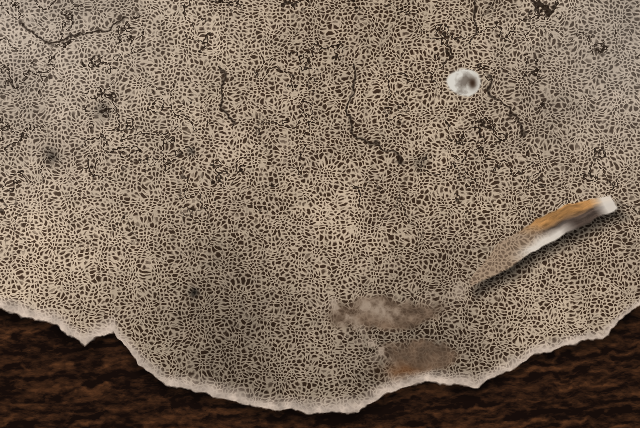
A Shadertoy shader for this texture:

```glsl
// A porous bracket fungus over dark wood, with cracks, scars and a curled flap.
// Pores are Voronoi cells; margin and cracks are polylines roughened by noise.
const vec2 PORE_DENSITY = vec2(102, 116);
const float RIM_WIDTH = .032, CRACK_WIDTH = .0026;
const vec3 WALL = vec3(.72, .645, .555), PORE = vec3(.23, .165, .12);
const vec3 RIM = vec3(.77, .7, .64);
const vec3 WOOD_DARK = vec3(.085, .05, .038), WOOD_LIGHT = vec3(.34, .21, .125);
const vec2 FLAP_ROOT = vec2(1.1, .335), FLAP_AXIS = vec2(.337, .193);

// Lower margin, left to right
const vec2 MARGIN[18] = vec2[18](
vec2(-.02,.28), vec2(.08,.254), vec2(.137,.236), vec2(.195,.19), vec2(.264,.228),
vec2(.283,.2), vec2(.322,.15), vec2(.39,.098), vec2(.488,.082), vec2(.645,.039),
vec2(.83,.034), vec2(.898,.082), vec2(.996,.105), vec2(1.113,.094), vec2(1.25,.17),
vec2(1.406,.21), vec2(1.445,.248), vec2(1.52,.3));
// Crack segments: start, end
const vec4 CRACKS[8] = vec4[8](
vec4(.836,.854,.809,.756), vec4(.809,.756,.836,.688), vec4(.836,.688,.938,.62),
vec4(.512,.844,.537,.707), vec4(1.113,.99,1.103,.893), vec4(1.133,.814,1.23,.688),
vec4(.04,.95,.127,.898), vec4(.127,.898,.293,.95));
// Pits and swellings: centre, radius, brightness change
const vec4 RELIEF[8] = vec4[8](
vec4(.121,.635,.018,-.5), vec4(.24,.745,.02,-.4), vec4(.45,.316,.011,-.6),
vec4(.447,.645,.01,-.5), vec4(.98,.62,.02,-.3), vec4(.55,.25,.2,-.18),
vec4(.08,.46,.16,.12), vec4(.93,.19,.18,-.12));

// Linear step; a > b reverses it
float ramp(float a, float b, float x) { return clamp((x - a) / (b - a), 0., 1.); }
vec2 hash(vec2 p) {
  vec3 h = fract(p.xyx * vec3(.1031, .103, .0973));
  h += dot(h, h.yzx + 33.33);
  return fract((h.xx + h.yz) * h.zy);
}
float noise(vec2 p) {
  vec2 i = floor(p), f = fract(p);
  f *= f * (3. - 2. * f);
  return mix(mix(hash(i).x, hash(i + vec2(1, 0)).x, f.x),
    mix(hash(i + vec2(0, 1)).x, hash(i + 1.).x, f.x), f.y);
}
float fbm(vec2 p) {
  float sum = 0., amp = .533;
  for (int i = 0; i < 4; i++) { sum += amp * noise(p); p = p * 2.03 + 17.7; amp *= .5; }
  return sum;
}
// x: gap between the two nearest seeds, y: random value of the cell
vec2 cells(vec2 p) {
  float near = 9., next = 9., id = 0.;
  for (int k = 0; k < 9; k++) {
    vec2 c = floor(p) + vec2(k % 3 - 1, k / 3 - 1), h = hash(c);
    float d = length(c + .1 + .8 * h - p);
    if (d < near) { next = near; near = d; id = h.y; } else next = min(next, d);
  }
  return vec2(next - near, id);
}
float segment(vec2 p, vec2 a, vec2 b) {
  vec2 d = b - a;
  return length(p - a - d * ramp(0., dot(d, d), dot(p - a, d)));
}
float blob(vec2 p, float x, float y, float rx, float ry) {
  vec2 q = (p - vec2(x, y)) / vec2(rx, ry);
  return exp(-dot(q, q));
}
float marginHeight(float x) {
  float y = 0.;
  for (int i = 0; i < 17; i++) {
    vec2 a = MARGIN[i], b = MARGIN[i + 1];
    if (x >= a.x) y = mix(a.y, b.y, (x - a.x) / (b.x - a.x));
  }
  return y;
}
// x: along the flap, y: across it (-1..1), z: coverage
vec3 flap(vec2 p, float soft) {
  vec2 dir = normalize(FLAP_AXIS), q = p - FLAP_ROOT;
  float t = dot(q, dir) / length(FLAP_AXIS);
  float s = dot(q, vec2(-dir.y, dir.x)) - .1 * t * (1. - t);
  float w = .029 * ramp(-.05, .25, t) * ramp(1.3, .75, t) + .001;
  return vec3(t, s / w, ramp(-soft, soft, min(w - abs(s), .38 * min(t, 1. - t))));
}

void mainImage(out vec4 fragColor, in vec2 fragCoord) {
  vec2 p = fragCoord / iResolution.y;
  float px = 1. / iResolution.y, broad = fbm(p * 4.), grain = fbm(p * 55.);
  vec2 wobble = vec2(fbm(p * 28.), fbm(p * 28. + 40.)) - .5;

  // Wood with slanted grain
  vec2 g = vec2(p.x * 9., (p.y - .12 * p.x) * 75.) + wobble * 2.;
  float streak = mix(fbm(g), fbm(p * vec2(60, 150)), .35);
  vec3 wood = mix(WOOD_DARK, WOOD_LIGHT, ramp(.4, .78, streak));

  // Pores, softer in the upper corners
  vec2 pore = cells(p * PORE_DENSITY + wobble * 3.);
  float blur = .12 + .3 * px * PORE_DENSITY.y;
  float size = .37 - .16 * pore.y + .12 * broad;
  float corner = max(blob(p, 0., 1., .45, .45), blob(p, 1.5, .9, .3, .3));
  float open = ramp(size - blur, size + blur, pore.x) * (1. - .3 * corner);

  // Broad light and local relief
  float light = (.74 + .35 * broad + .16 * grain) * mix(.88, 1.03, ramp(.05, .5, p.y));
  for (int i = 0; i < 8; i++) {
    vec4 b = RELIEF[i];
    light += b.w * blob(p + wobble * .012, b.x, b.y, b.z, b.z);
  }
  vec3 col = mix(WALL, PORE, open) * light;
  col = mix(col, dot(col, vec3(.333)) * vec3(1.05, .99, .94), .5 * corner);

  // Long cracks, then a broken net of fine ones
  float dist = 1.;
  for (int i = 0; i < 8; i++)
    dist = min(dist, segment(p + wobble * .04, CRACKS[i].xy, CRACKS[i].zw));
  float crack = ramp(CRACK_WIDTH + px, CRACK_WIDTH - px, dist);
  float net = ramp(.05, .015, cells(p * vec2(7, 10) + wobble * 1.3).x);
  net *= ramp(.48, .58, noise(p * 13. + 8.)) * ramp(.38, .55, p.y);
  col = mix(col, PORE * .55, max(crack, net) * .85);

  // Rubbed scar, pale streak and rust
  vec2 r = p + wobble * .045;
  float scar = max(blob(r, .9, .265, .16, .045), blob(r, .98, .17, .11, .04));
  col = mix(col, vec3(.4, .32, .255) * (.7 + .6 * grain), ramp(.38, .63, scar) * .85);
  float pale = max(blob(r, .88, .275, .1, .025), blob(r, 1.05, .31, .05, .025));
  pale = max(pale, ramp(.026, .004, segment(r, vec2(.78, .285), vec2(.91, .14))));
  col = mix(col, vec3(.66, .59, .52), pale * ramp(.35, .65, grain) * .8);
  col = mix(col, vec3(.43, .28, .17), .8 * blob(r, .94, .135, .045, .018));

  // White ring with a dark hole
  float disc = length((p - vec2(1.084, .809) + wobble * .014) / vec2(.039, .031));
  vec3 ring = mix(vec3(.5, .46, .42), vec3(.84, .82, .78), ramp(.35, .8, disc + grain - .5));
  ring = mix(ring, PORE, blob(p, 1.104, .806, .01, .013));
  col = mix(col, ring, ramp(1.1, .9, disc));

  // Ragged rim over the wood
  float height = p.y - marginHeight(p.x + wobble.x * .02) + wobble.y * .022;
  float rim = ramp(1.3, .35, height / RIM_WIDTH / mix(1., .55, ramp(1.1, 1.4, p.x)));
  col = mix(col, RIM * (.78 + .42 * grain), rim * .9);
  wood *= 1. - .5 * ramp(-.035, 0., height);
  col = mix(wood, col, ramp(-px, px, height));

  // Curled flap and its shadow
  col *= 1. - .65 * flap(p + vec2(-.012, .02), .016).z;
  vec3 f = flap(p + wobble * .012, px);
  vec3 skin = mix(vec3(.64, .55, .46), PORE, open * .5);
  vec3 torn = mix(vec3(.3, .25, .22), vec3(.66, .48, .29), ramp(-.1, .4, f.y));
  torn *= .65 + .7 * fbm(f.xy * vec2(14, 5));
  skin = mix(skin, torn, ramp(.46, .6, f.x + .08 * f.y));
  float white = ramp(.28, .42, f.x) * ramp(.74, .62, f.x) * ramp(0., -.6, f.y);
  white = max(white, ramp(.86, .94, f.x));
  skin = mix(skin, vec3(.87, .83, .78), white * .9);
  fragColor = vec4(mix(col, skin, f.z), 1);
}
```
